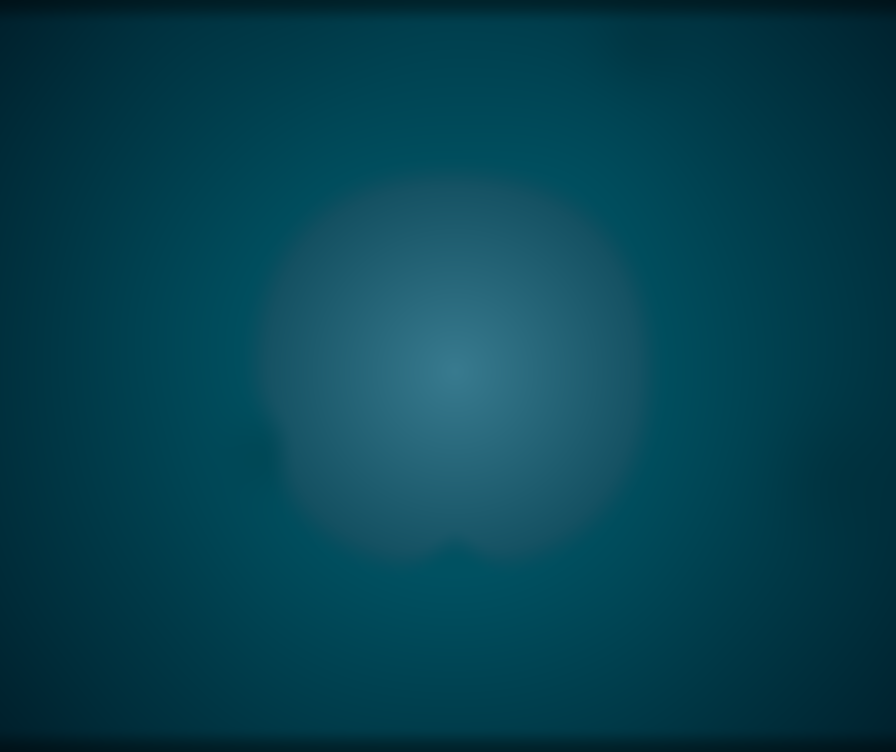
Write a Shadertoy shader that draws this background.

```glsl
#define GLOW_CENTER vec2(0.508, 0.506)
#define GLOW_RADIUS 0.270
#define EDGE_SOFTNESS 0.024
#define CORE_COLOR vec3(0.220, 0.480, 0.560)
#define CORE_FALLOFF vec3(0.550, 0.640, 0.690)
#define WATER_COLOR vec3(0.000, 0.312, 0.375)
#define DEEP_COLOR vec3(0.000, 0.125, 0.172)
#define DEEP_DISTANCE 0.780
#define BORDER_WIDTH 0.034
#define BORDER_SHADE 0.42
#define MOTTLE 0.05

float hash(vec2 p) {
    p = fract(p * vec2(0.1031, 0.1137));
    p += dot(p, p.yx + 33.33);
    return fract((p.x + p.y) * p.x * 17.0);
}

float noise(vec2 p) {
    vec2 cell = floor(p), f = fract(p);
    f = f * f * (3.0 - 2.0 * f);
    return mix(mix(hash(cell), hash(cell + vec2(1, 0)), f.x),
               mix(hash(cell + vec2(0, 1)), hash(cell + vec2(1, 1)), f.x), f.y);
}

// Dent in the rim, centred on one angle
float notch(float angle, float center, float sharpness) {
    return exp(-sharpness * (1.0 - cos(angle - center)));
}

// Distance from the centre to the uneven rim
float rimRadius(float angle) {
    float radius = GLOW_RADIUS - 0.006 * cos(4.0 * angle) - 0.004 * cos(angle);
    radius -= 0.034 * notch(angle, -1.571, 70.0);
    radius -= 0.022 * notch(angle, 3.50, 50.0);
    return radius;
}

// Soft round smudge
float smudge(vec2 p, vec2 center, float size) {
    vec2 d = (p - center) / size;
    return exp(-dot(d, d));
}

void mainImage(out vec4 fragColor, in vec2 fragCoord) {
    vec2 uv = fragCoord / iResolution.xy;
    vec2 aspect = vec2(iResolution.x / iResolution.y, 1.0);
    vec2 p = (uv - GLOW_CENTER) * aspect;
    float r = length(p);
    float angle = atan(p.y, p.x + 1e-5);

    // Dark water, deepening away from the glow
    float depth = clamp((r - 0.27) / (DEEP_DISTANCE - 0.27), 0.0, 1.0);
    vec3 color = mix(WATER_COLOR, DEEP_COLOR, depth);
    color *= 1.0 + MOTTLE * (noise(uv * aspect * 5.0) - 0.5);

    // Faint shadows in the water
    float shadow = smudge(p, vec2(0.245, 0.435), 0.06)
                 + smudge(p, vec2(0.50, -0.14), 0.08)
                 + smudge(p, vec2(-0.25, -0.11), 0.05);
    color *= 1.0 - 0.08 * shadow;

    // Central glow with a soft rim
    vec3 glow = CORE_COLOR - CORE_FALLOFF * r;
    float rim = rimRadius(angle);
    float inside = 1.0 - smoothstep(rim - EDGE_SOFTNESS, rim + EDGE_SOFTNESS, r);
    color = mix(color, glow, inside);

    // Shade along the top and bottom
    float border = min(uv.y, 1.0 - uv.y);
    color *= 1.0 - BORDER_SHADE * (1.0 - smoothstep(0.0, BORDER_WIDTH, border));

    fragColor = vec4(clamp(color, 0.0, 1.0), 1.0);
}
```
